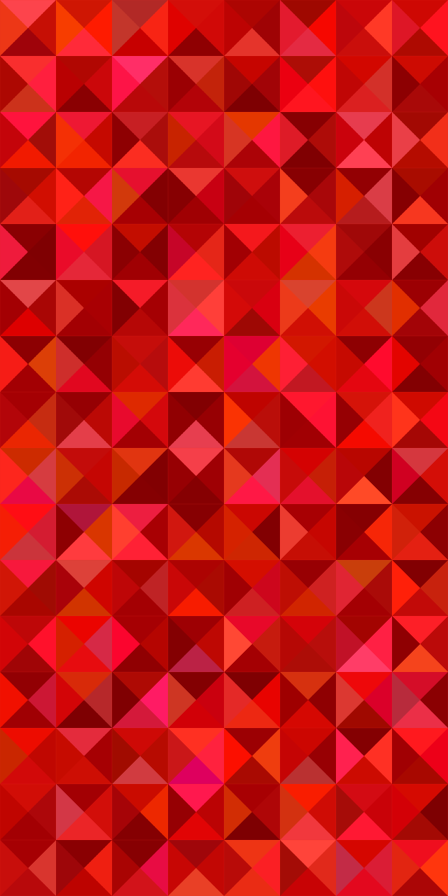
Reproduce this pattern procedurally as a WebGL 2 fragment shader.

```glsl
#version 300 es
precision highp float;
// Mosaic of square tiles, each cut by its two diagonals into four triangles.
// Every triangle hashes its tile and side to pick a red tone, then shifts it
// a little in brightness and hue. A small sample grid smooths the edges.

#define TILES vec2(8.0, 16.0)   // tiles across and down
#define BRIGHT_SPREAD 0.15      // relative brightness variation
#define HUE_SPREAD 0.13         // green and blue variation of light tones
#define SEAM_WIDTH 0.012        // half width of the tile seam, in tiles
#define SEAM_STRENGTH 0.10      // visibility of the seam
#define SAMPLES 4               // samples per pixel side
#define SEED 17u

uniform vec2 u_resolution;
out vec4 fragColor;

const vec3 SEAM_COLOR = vec3(0.90, 0.16, 0.12);

// Tones and the running total of their shares
const vec3 TONES[6] = vec3[6](
    vec3(0.73, 0.03, 0.02), vec3(0.90, 0.11, 0.06), vec3(0.58, 0.00, 0.01),
    vec3(0.92, 0.16, 0.16), vec3(0.81, 0.15, 0.21), vec3(0.95, 0.13, 0.27));
const float SHARE_ENDS[5] = float[5](0.33, 0.54, 0.75, 0.90, 0.96);

// Three random values from integer coordinates
vec3 hash3(uvec3 v) {
    v = v * 1664525u + 1013904223u;
    v.x += v.y * v.z; v.y += v.z * v.x; v.z += v.x * v.y;
    v ^= v >> 16u;
    v.x += v.y * v.z; v.y += v.z * v.x; v.z += v.x * v.y;
    return vec3(v >> 8u) / 16777216.0;
}

// Which of the four triangles holds a point measured from the tile centre
uint triangleSide(vec2 q) {
    return (q.x > q.y ? 1u : 0u) + (q.x > -q.y ? 2u : 0u);
}

vec3 triangleColor(uvec2 tile, uint side) {
    vec3 pick = hash3(uvec3(tile, side + 4u * SEED));
    int tone = 0;
    for (int i = 0; i < 5; i++) tone += int(step(SHARE_ENDS[i], pick.x));
    vec3 color = TONES[tone];

    // Dark tones stay pure red, light ones drift to orange or pink
    vec2 shift = hash3(uvec3(tile, side + 4u * SEED + 97u)).xy - 0.5;
    float lightness = smoothstep(0.65, 0.92, color.r);
    color *= 1.0 + BRIGHT_SPREAD * (2.0 * pick.y - 1.0);
    color.gb += 2.0 * HUE_SPREAD * lightness * shift;
    return clamp(color, 0.0, 1.0);
}

vec3 mosaic(vec2 p) {
    vec2 q = fract(p) - 0.5;
    vec3 color = triangleColor(uvec2(floor(p)), triangleSide(q));
    float edgeDistance = 0.5 - max(abs(q.x), abs(q.y));
    float seam = 1.0 - step(SEAM_WIDTH, edgeDistance);
    return mix(color, SEAM_COLOR, SEAM_STRENGTH * seam);
}

void main() {
    vec3 sum = vec3(0.0);
    for (int y = 0; y < SAMPLES; y++) {
        for (int x = 0; x < SAMPLES; x++) {
            vec2 offset = (vec2(x, y) + 0.5) / float(SAMPLES) - 0.5;
            sum += mosaic((gl_FragCoord.xy + offset) / u_resolution * TILES);
        }
    }
    fragColor = vec4(sum / float(SAMPLES * SAMPLES), 1.0);
}
```
